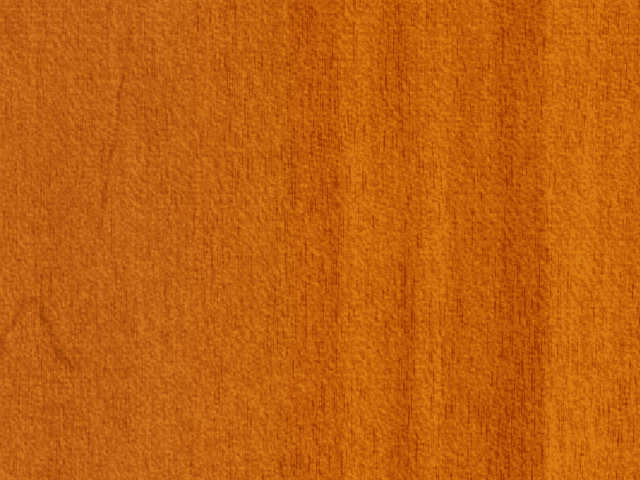
A WebGL 1 fragment shader for this texture:

```glsl
precision highp float;

uniform vec2 u_resolution;

const float TAU = 6.2831853;

float hash(vec2 cell) {
  return fract(sin(dot(cell, vec2(127.1, 311.7))) * 43758.5453);
}

float noise(vec2 p) {
  vec2 cell = floor(p);
  vec2 f = fract(p);
  f = f * f * (3.0 - 2.0 * f);
  float low = mix(hash(cell), hash(cell + vec2(1.0, 0.0)), f.x);
  float high = mix(hash(cell + vec2(0.0, 1.0)), hash(cell + vec2(1.0, 1.0)), f.x);
  return mix(low, high, f.y);
}

// Noise centred on zero, stretched by its frequency along each axis
float layer(vec2 p, vec2 frequency, float seed) {
  return noise(p * frequency + seed) - 0.5;
}

float fbm(vec2 p, vec2 frequency, float seed) {
  float sum = 0.0;
  float weight = 0.6;
  for (int i = 0; i < 4; i++) {
    sum += weight * layer(p, frequency, seed);
    frequency *= 2.0;
    seed += 17.3;
    weight *= 0.6;
  }
  return sum;
}

// Soft vertical stripe between two positions
float band(float x, float start, float end, float startBlur, float endBlur) {
  return smoothstep(start - startBlur, start + startBlur, x)
       * (1.0 - smoothstep(end - endBlur, end + endBlur, x));
}

// Broad dark and light growth bands
float growthBands(float x) {
  float tone = -0.12 * band(x, 0.62, 0.71, 0.06, 0.008);
  tone += 0.07 * band(x, 0.72, 0.78, 0.01, 0.03);
  tone -= 0.11 * band(x, 0.79, 0.87, 0.03, 0.02);
  tone += 0.10 * band(x, 0.875, 0.92, 0.012, 0.02);
  tone -= 0.07 * band(x, 0.93, 1.01, 0.02, 0.01);
  tone -= 0.17 * band(x, 1.02, 1.135, 0.03, 0.008);
  tone += 0.12 * band(x, 1.14, 1.29, 0.008, 0.03);
  return tone;
}

// Fine dark pores: each column holds dashes at its own height
float pores(vec2 p, float columns, float dashes, float density, float seed) {
  float column = floor(p.x * columns);
  float y = p.y * dashes + 20.0 * hash(vec2(column, seed));
  vec2 cell = vec2(column, floor(y) + seed);
  float patches = noise(p * vec2(26.0, 3.5) + seed);
  float present = smoothstep(0.0, 0.25, density * (0.4 + 1.2 * patches) - hash(cell));
  float across = abs(fract(p.x * columns) - 0.5);
  float along = abs(fract(y) - 0.5);
  float thickness = mix(0.25, 0.5, hash(cell + 5.7));
  float reach = mix(0.2, 0.5, hash(cell + 9.1));
  return present * (1.0 - smoothstep(thickness * 0.4, thickness, across))
       * (1.0 - smoothstep(reach * 0.6, reach, along));
}

float stroke(float offset, float halfWidth) {
  return 1.0 - smoothstep(halfWidth * 0.3, halfWidth * 1.4, abs(offset));
}

// Wavy growth line that turns into a long leaning stroke
float vein(vec2 p) {
  float phase = TAU * (p.x - 0.061) / 0.184;
  float slope = 2.3 * sin(phase);
  float waveOffset = (p.y - 0.304 - 0.068 * cos(phase)) / sqrt(1.0 + slope * slope);
  float wave = stroke(waveOffset, 0.010) * (1.0 - smoothstep(0.160, 0.178, p.x));
  float lineOffset = p.x - 0.165 - 0.150 * (p.y - 0.236);
  float lineFade = mix(0.3, 0.75, band(p.y, 0.54, 0.88, 0.12, 0.06));
  float line = stroke(lineOffset, 0.005) * smoothstep(0.23, 0.27, p.y) * lineFade;
  return max(wave * 0.75, line);
}

// Lit bumps of the lacquered surface
float emboss(vec2 p, vec2 frequency) {
  vec2 shift = vec2(0.0018, 0.0022);
  return noise((p + shift) * frequency) - noise((p - shift) * frequency);
}

void main() {
  vec2 p = gl_FragCoord.xy / u_resolution.y;
  float rightSide = smoothstep(0.2, 0.8, p.x);

  // Fibres bend gently and lean at the far right
  vec2 grain = p;
  grain.x += 0.012 * layer(p, vec2(3.0, 2.2), 4.0);
  grain.x -= 0.05 * (p.y - 0.5) * smoothstep(1.12, 1.24, p.x);

  float tone = 0.59 + growthBands(grain.x);
  tone += 0.15 * fbm(grain, vec2(9.0, 0.7), 11.0) * mix(0.6, 1.0, rightSide);
  tone += 0.26 * fbm(grain, vec2(55.0, 3.0), 23.0) * mix(0.7, 1.0, rightSide);
  tone += 0.14 * fbm(p, vec2(9.0, 6.0), 37.0);

  // Speckle from small flecks down to the finest dots
  tone += 0.22 * layer(p, vec2(130.0, 75.0), 41.0);
  tone += 0.32 * layer(p, vec2(235.0, 170.0), 53.0);
  tone += 0.30 * layer(p, vec2(370.0, 310.0), 59.0);
  tone += 0.34 * emboss(p, vec2(200.0, 180.0));

  float poreAmount = 0.27 * pores(grain, 190.0, 11.0, 0.34, 61.0);
  poreAmount += 0.24 * pores(grain + 0.0021, 150.0, 19.0, 0.30, 83.0);
  tone -= poreAmount * mix(0.8, 1.15, rightSide);

  vec2 wobble = vec2(layer(p, vec2(45.0, 30.0), 7.0), layer(p, vec2(60.0, 40.0), 9.0));
  tone -= 0.34 * vein(p + 0.012 * wobble);
  tone = clamp(tone, 0.0, 1.0);

  // Dull brown on the left, saturated orange on the right
  vec3 shadow = mix(vec3(0.61, 0.26, 0.035), vec3(0.62, 0.22, 0.01), rightSide);
  vec3 body = mix(vec3(0.735, 0.37, 0.07), vec3(0.76, 0.37, 0.035), rightSide);
  vec3 shine = mix(vec3(0.82, 0.47, 0.13), vec3(0.85, 0.485, 0.08), rightSide);
  vec3 colour = mix(shadow, body, smoothstep(-0.1, 0.58, tone));
  colour = mix(colour, shine, smoothstep(0.45, 1.0, tone));

  gl_FragColor = vec4(colour, 1.0);
}
```
